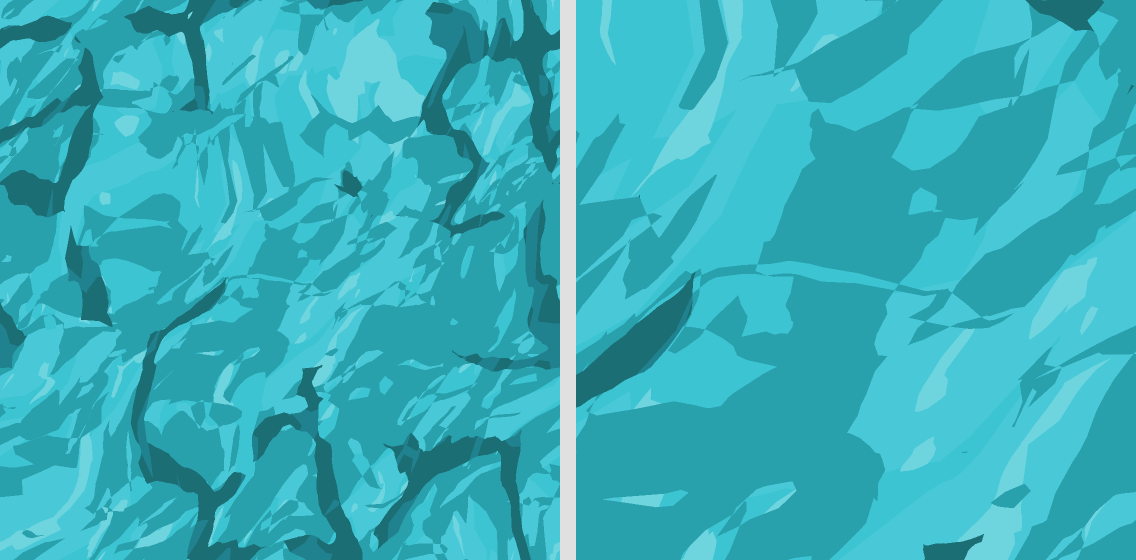
Left, the full canvas; right, a detail of the centre.
Give the GLSL for this texture, as a Shadertoy shader.

```glsl
// Turquoise faceted rock: angular light shards on teal, broken by dark tapering cracks.
// Piecewise-linear noise on sheared triangle lattices gives the straight-edged facets,
// and a warped, wrapped Voronoi diagram gives the stones, some of whose borders crack.

vec2 hash(vec2 cell, float seed) {
    uvec3 v = uvec3(vec3(cell, seed) + 0.5) * 1664525u + 1013904223u;
    v.x += v.y * v.z; v.y += v.z * v.x; v.z += v.x * v.y;
    v ^= v >> 16u;
    v.x += v.y * v.z; v.y += v.z * v.x;
    return vec2(v.xy >> 8u) / 16777216.0;
}

// Wraps whole-number cells; the half step keeps rounding away from the wrap
vec2 wrapCell(vec2 cell, vec2 period) {
    return floor(mod(cell + 0.5, period));
}

// Value at a lattice corner; the key repeats whenever the corner shifts by a whole canvas
float corner(vec2 c, vec4 axes, float seed) {
    float period = abs(axes.x * axes.w - axes.y * axes.z);
    vec2 key = vec2(axes.w * c.x - axes.y * c.y, axes.x * c.y - axes.z * c.x);
    return hash(wrapCell(key, vec2(period)), seed).x;
}

// Linear noise over triangles; axes holds two whole-number frequency vectors
float facets(vec2 p, vec4 axes, float seed) {
    vec2 q = vec2(dot(axes.xy, p), dot(axes.zw, p));
    vec2 i = floor(q), f = q - i;
    vec2 side = f.x > f.y ? vec2(1, 0) : vec2(0, 1);
    float hi = max(f.x, f.y), lo = min(f.x, f.y);
    return corner(i, axes, seed) * (1.0 - hi)
         + corner(i + side, axes, seed) * (hi - lo)
         + corner(i + 1.0, axes, seed) * lo;
}

float smoothMin(float a, float b, float k) {
    float h = max(k - abs(a - b), 0.0) / k;
    return min(a, b) - h * h * k * 0.25;
}

// Offset from p to the centre of a stone
vec2 toStone(vec2 cell, vec2 p) {
    return (cell + 0.12 + 0.76 * hash(wrapCell(cell, vec2(5)), 1.0)) / 5.0 - p;
}

float stoneTone(vec2 cell) {
    return hash(wrapCell(cell, vec2(5)), 2.0).x;
}

// x: distance to the border, y: to the cracked borders only, z: tone of the stone
vec3 stones(vec2 p) {
    vec2 home = floor(p * 5.0), nearCell = home, nearest = vec2(9);
    for (int k = 0; k < 9; k++) {
        vec2 cell = home + vec2(k % 3 - 1, k / 3 - 1);
        vec2 r = toStone(cell, p);
        if (dot(r, r) < dot(nearest, nearest)) { nearest = r; nearCell = cell; }
    }
    float border = 1.0, crack = 1.0, tone = stoneTone(nearCell);
    for (int k = 0; k < 25; k++) {
        if (k == 12) continue;
        vec2 cell = nearCell + vec2(k % 5 - 2, k / 5 - 2);
        vec2 r = toStone(cell, p);
        float d = dot(0.5 * (nearest + r), normalize(r - nearest));
        border = min(border, d);
        if (fract(tone + stoneTone(cell)) < 0.65) crack = smoothMin(crack, d, 0.02);
    }
    return vec3(border, crack, tone);
}

vec3 rock(vec2 p) {
    // Bend everything along polylines, broadly and then finely
    vec2 bend = vec2(facets(p, vec4(5, 2, -2, 6), 3.0), facets(p, vec4(6, -1, 2, 5), 4.0));
    vec2 w = p + 0.13 * (bend - 0.5);
    vec2 kink = vec2(facets(p, vec4(13, 4, -5, 12), 12.0), facets(p, vec4(11, -6, 4, 14), 13.0));
    vec2 bent = w + 0.035 * (kink - 0.5);
    vec3 stone = stones(bent);

    // Steep rising streaks in three sizes
    float coarse = facets(w, vec4(3, 4, -10, 8), 5.0) - 0.5;
    float medium = facets(w, vec4(8, 9, -23, 17), 6.0) - 0.5;
    float fine = facets(w, vec4(17, 16, -40, 37), 7.0) - 0.5;
    float light = 0.7 * coarse + 0.7 * medium + 0.55 * fine
                + 2.5 * min(stone.x, 0.08) + 0.3 * (stone.z - 0.5);
    float lift = light - 0.1;

    // Stray chips swap light and ground
    if (facets(bent, vec4(14, 13, 27, -31), 14.0) > 0.79) lift *= -0.5;

    // Flat tones: teal ground, two light tints, pale glints
    vec3 color = vec3(0.16, 0.63, 0.68);
    if (lift > 0.0) {
        float tint = facets(w, vec4(9, 8, -19, 18), 8.0);
        color = tint > 0.5 ? vec3(0.285, 0.79, 0.845) : vec3(0.235, 0.77, 0.825);
        float glint = facets(bent, vec4(14, 17, -36, 27), 9.0);
        if (glint + 0.5 * lift > 0.89) color = vec3(0.43, 0.83, 0.87);
    }

    // Cracks on stone borders, swelling and tapering away
    float swell = facets(p, vec4(6, 2, -1, 6), 10.0);
    float width = min(0.018, 0.14 * (swell - 0.42));
    if (stone.y + 0.02 * medium + 0.014 * fine < width) {
        float worn = facets(w, vec4(12, 14, -31, 22), 11.0);
        color = worn > 0.7 ? vec3(0.13, 0.51, 0.56) : vec3(0.11, 0.43, 0.46);
    }
    return color;
}

void mainImage(out vec4 fragColor, in vec2 fragCoord) {
    // Average four samples for smooth edges
    vec3 sum = vec3(0);
    for (int k = 0; k < 4; k++) {
        vec2 offset = (vec2(k % 2, k / 2) - 0.5) * 0.5;
        sum += rock((fragCoord + offset) / iResolution.xy);
    }
    fragColor = vec4(sum / 4.0, 1.0);
}
```
